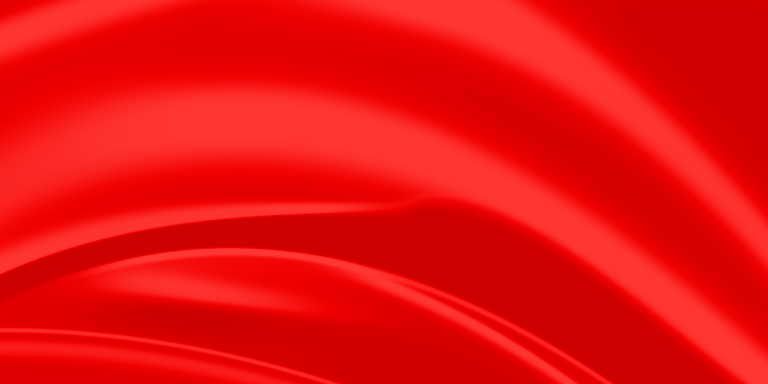
Write a Shadertoy shader that draws this background.

```glsl
#define SHADOW_RED vec3(0.80, 0.0, 0.0)
#define GLOW_RED vec3(1.0, 0.21, 0.195)
#define EDGE_SOFTNESS 0.005
#define CLOTH_TONE 0.17
#define FOLD_TONE 0.03
#define RIM_WIDTH 0.011
#define PLATEAU 2.4

// Cubic through four heights, evenly spaced from left to right
float curve(float x, vec4 h) {
    float u = 3.0 * x, a = u - 1.0, b = u - 2.0, c = u - 3.0;
    return dot(h, vec4(-a * b * c / 6.0, u * b * c / 2.0,
                       -u * a * c / 2.0, u * a * b / 6.0));
}

// Rounded highlight with separate falloff above and below its crest
float ridge(float d, float above, float below) {
    float k = abs(d) / (d > 0.0 ? above : below);
    return exp(-pow(k, PLATEAU));
}

// 1 below an edge, 0 above it
float under(float d, float softness) {
    float s = max(softness, 1.0 / iResolution.y);
    return 1.0 - smoothstep(-s, s, d);
}

float upperCloth(vec2 p) {
    float right = smoothstep(0.35, 0.85, p.x);
    float left = 1.0 - smoothstep(0.0, 0.3, p.x);
    float tone = mix(CLOTH_TONE, 0.04, right);

    // Corner streak and the arc on the upper right
    float corner = p.y - curve(p.x, vec4(0.90, 1.10, 1.20, 1.20));
    tone += 0.65 * ridge(corner, 0.055, 0.07);
    tone += 0.12 * ridge(corner + 0.04, 0.15, 0.16);
    float arc = p.y - curve(p.x, vec4(0.74, 1.052, 0.922, 0.362));
    float narrow = smoothstep(0.6, 1.0, p.x);
    float arcFade = smoothstep(0.25, 0.56, p.x);
    tone += mix(0.84, 0.70, narrow) * arcFade
          * ridge(arc, mix(0.11, 0.085, narrow), mix(0.11, 0.085, narrow));
    tone += 0.14 * arcFade * ridge(arc, 0.17, 0.19);

    // Broad central sweep
    float sweep = p.y - curve(p.x, vec4(0.505, 0.693, 0.492, -0.003));
    tone += mix(mix(0.72, 0.84, right), 0.48, left)
          * ridge(sweep, mix(0.10, 0.18, left), mix(0.135, 0.09, right));
    tone += 0.12 * ridge(sweep, 0.17, 0.16);

    // Lit lip on the left, running on as the lower limit of the sweep
    float join = smoothstep(0.50, 0.56, p.x);
    float lip = p.y - mix(curve(p.x, vec4(0.284, 0.435, 0.448, 0.55)),
                          curve(p.x, vec4(-2.26, 0.118, 0.417, -0.051)), join);
    float taper = 1.0 - smoothstep(0.40, 0.60, p.x);
    float lipWidth = mix(0.018, 0.055, 1.0 - smoothstep(0.05, 0.48, p.x));
    tone += 0.72 * taper * ridge(lip - 0.014, lipWidth, 0.03);
    float soft = mix(EDGE_SOFTNESS, 0.035, smoothstep(0.38, 0.66, p.x));
    return mix(tone, FOLD_TONE, under(lip, soft));
}

float lowerCloth(vec2 p, float rim) {
    float right = smoothstep(0.38, 0.52, p.x);
    float tone = mix(0.26, 0.07, smoothstep(0.0, 0.5, p.x));

    // Glow beneath the rim, then its thin bright line
    tone += 0.40 * (1.0 - 0.6 * right) * ridge(rim + 0.03, 0.06, 0.075)
          * smoothstep(0.02, 0.2, p.x);
    tone += 0.55 * ridge(rim + 0.010, RIM_WIDTH, RIM_WIDTH)
          * smoothstep(0.05, 0.25, p.x);

    // Companion crease parting from the rim
    float crease = rim + 0.165 * (p.x - 0.31);
    tone += 0.72 * right * ridge(crease, 0.014, 0.03);

    // Short sheen in the middle of the fold, shaded underneath
    float sheen = p.y - curve(p.x, vec4(0.284, 0.214, 0.102, -0.09));
    tone += 0.65 * ridge(p.x - 0.29, 0.17, 0.13)
          * ridge(sheen, 0.045, 0.025);
    tone -= 0.20 * ridge(p.x - 0.22, 0.12, 0.15)
          * ridge(sheen + 0.065, 0.04, 0.05);
    return tone;
}

float cornerCloth(float d) {
    return 0.20 + 0.60 * ridge(d + 0.008, 0.01, 0.008)
         + 0.50 * ridge(d + 0.050, 0.020, 0.034);
}

void mainImage(out vec4 fragColor, in vec2 fragCoord) {
    vec2 p = fragCoord / iResolution.xy;

    // Stack the three sheets from back to front
    float tone = upperCloth(p);
    float rim = p.y - curve(p.x, vec4(0.211, 0.354, 0.161, -0.32));
    tone = mix(tone, lowerCloth(p, rim), under(rim, EDGE_SOFTNESS));
    float hem = p.y - curve(p.x, vec4(0.148, 0.065, -0.177, -0.56));
    tone = mix(tone, cornerCloth(hem), under(hem, EDGE_SOFTNESS));

    // Red rises first; the paler glow only enters the highlights
    tone = clamp(tone, 0.0, 1.0);
    float red = tone * (1.9 - 0.9 * tone);
    float glow = smoothstep(0.40, 0.98, tone);
    vec3 color = mix(SHADOW_RED, GLOW_RED, vec3(red, glow, glow));
    fragColor = vec4(color, 1.0);
}
```
